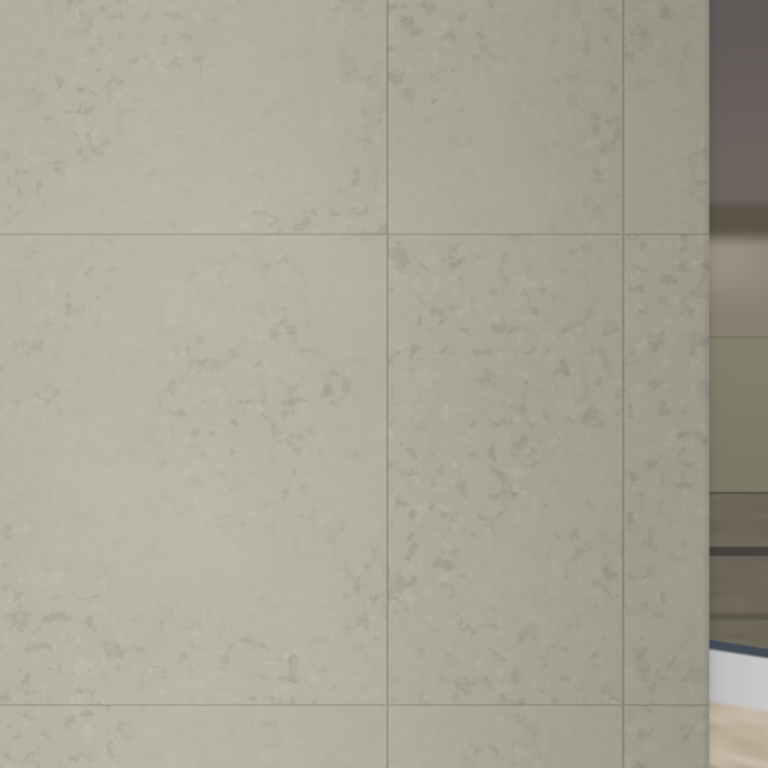
Write a Shadertoy shader that draws this texture.

```glsl
// Large greige stone wall tiles with fine joints, beside a narrow view into a blurred room.

float hash(vec2 p) {
    vec3 q = fract(vec3(p.xyx) * 0.1031);
    q += dot(q, q.yzx + 33.33);
    return fract((q.x + q.y) * q.z);
}

float noise(vec2 p) {
    vec2 i = floor(p), f = fract(p);
    f = f * f * (3.0 - 2.0 * f);
    return mix(mix(hash(i), hash(i + vec2(1, 0)), f.x),
               mix(hash(i + vec2(0, 1)), hash(i + vec2(1, 1)), f.x), f.y);
}

float fbm(vec2 p) {
    float sum = 0.0, amp = 0.5;
    for (int i = 0; i < 5; i++) {
        sum += amp * noise(p);
        p = mat2(1.6, 1.2, -1.2, 1.6) * p + 7.3;
        amp *= 0.5;
    }
    return sum;
}

// Replaces a colour by another below the given height
void below(inout vec3 col, float y, float height, float blur, vec3 next) {
    col = mix(next, col, smoothstep(-blur, blur, y - height));
}

// Soft line of a given half width
float line(float d, float halfWidth, float blur) {
    return 1.0 - smoothstep(halfWidth - blur, halfWidth + blur, abs(d));
}

vec3 stone(vec2 uv, vec2 tile) {
    // Light falls off towards the right and slightly towards the top
    vec3 col = mix(vec3(0.722, 0.717, 0.656), vec3(0.612, 0.602, 0.55),
                   smoothstep(0.2, 1.0, uv.x));
    col *= 1.0 - 0.03 * smoothstep(0.6, 1.0, uv.y);
    col *= 0.98 + 0.02 * smoothstep(0.0, 0.15, uv.x);

    // Each tile samples its own part of the pattern
    vec2 p = uv + tile * vec2(3.7, 5.3);
    float cloud = fbm(p * 6.0);
    float clump = smoothstep(0.35, 0.65, fbm(p * 8.0 + 11.0));
    vec2 warped = p + 0.008 * vec2(noise(p * 70.0), noise(p * 70.0 + 9.0));
    float darkFleck = smoothstep(0.53, 0.78, fbm(warped * 75.0));
    float paleFleck = smoothstep(0.55, 0.78, fbm(warped * 85.0 + 31.0));

    float shade = 1.0 + 0.035 * (cloud - 0.48) + 0.025 * (fbm(p * 110.0) - 0.48);
    shade -= darkFleck * (0.015 + 0.06 * clump) + 0.008 * clump;
    shade += paleFleck * (0.01 + 0.025 * clump);
    return col * shade;
}

vec3 room(vec2 uv, float aa) {
    float x = max((uv.x - 0.923) / 0.077, 0.0), y = uv.y;
    // Shaded upper wall, cabinet band and lit splashback
    vec3 col = mix(vec3(0.43, 0.395, 0.375), vec3(0.38, 0.355, 0.345), smoothstep(0.74, 1.0, y));
    below(col, y, 0.735, 0.008, vec3(0.36, 0.33, 0.285));
    vec3 lit = mix(vec3(0.53, 0.5, 0.44), vec3(0.6, 0.57, 0.51),
                   smoothstep(0.58, 0.66, y) * (1.0 - 0.5 * x * x));
    below(col, y, 0.69, 0.014, lit);

    // Olive panel and drawers with dark gaps
    below(col, y, 0.561, 0.002, vec3(0.5, 0.49, 0.415) * (0.95 + 0.4 * (y - 0.36)));
    col *= 1.0 - 0.12 * line(y - 0.561, 0.001, 0.001);
    float grain = noise(vec2(x * 2.0, y * 110.0)) - 0.5;
    below(col, y, 0.359, 0.002, vec3(0.425, 0.4, 0.35) * (1.0 + 0.07 * grain));
    col = mix(col, vec3(0.27, 0.25, 0.22), 0.6 * line(y - 0.358, 0.0015, 0.0015));
    col = mix(col, vec3(0.28, 0.26, 0.23), line(y - 0.282, 0.006, 0.002));
    col = mix(col, vec3(0.33, 0.31, 0.27), 0.7 * line(y - 0.197, 0.004, 0.003));

    // Dark plinth, white base and pale wooden floor, slightly tilted
    float tilted = y + 0.012 * x;
    below(col, tilted, 0.167, 0.002, vec3(0.26, 0.3, 0.34));
    below(col, tilted, 0.155, 0.003, vec3(0.79, 0.785, 0.785) - 0.04 * max(1.0 - x, 0.0));
    float plank = noise(vec2(x * 1.5, (y + 0.02 * x) * 90.0));
    below(col, tilted, 0.086, 0.004, mix(vec3(0.69, 0.64, 0.56), vec3(0.79, 0.74, 0.67), plank));

    // Contact shadow next to the wall edge
    return col * (1.0 - 0.1 * exp(-x * 12.0));
}

void mainImage(out vec4 fragColor, in vec2 fragCoord) {
    vec2 uv = fragCoord / iResolution.xy;
    float aa = 1.0 / iResolution.y;

    // Tile rows repeat evenly; columns narrow to the right
    float row = (uv.y - 0.082) / 0.613;
    vec2 tile = vec2(step(0.504, uv.x) + step(0.811, uv.x), floor(row));
    vec3 col = stone(uv, tile);

    // Thin soft joints with a faint light bevel
    float dx = min(abs(uv.x - 0.5045), abs(uv.x - 0.8115));
    float dy = abs(fract(row + 0.5) - 0.5) * 0.613;
    float joint = max(line(dx, 0.0014, 0.0016), 0.85 * line(dy, 0.0012, 0.0016));
    col *= 1.0 + 0.01 * line(min(dx, dy), 0.004, 0.002);
    col *= 1.0 - 0.17 * joint;

    // Wall corner darkens before the opening
    col *= 1.0 - 0.07 * smoothstep(0.913, 0.923, uv.x);
    col = mix(col, room(uv, aa), smoothstep(-0.0015, 0.0015, uv.x - 0.9235));
    fragColor = vec4(col, 1.0);
}
```
